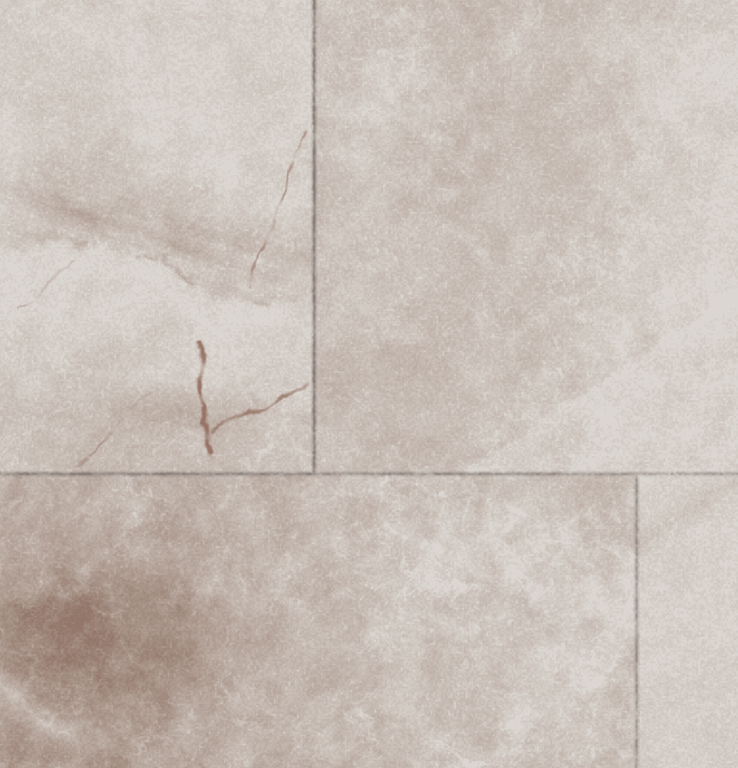
This texture is drawn by a WebGL 1 fragment shader. Its source:

```glsl
precision highp float;
// Pale beige marble tiles in half bond, with cloudy stone, white veins, cracks and grey joints.
uniform vec2 u_resolution;

float hash(vec2 p) {
  vec3 q = fract(p.xyx * 0.1031);
  q += dot(q, q.yzx + 33.33);
  return fract((q.x + q.y) * q.z);
}

float noise(vec2 p) {
  vec2 i = floor(p), f = fract(p);
  f = f * f * (3.0 - 2.0 * f);
  return mix(mix(hash(i), hash(i + vec2(1, 0)), f.x),
             mix(hash(i + vec2(0, 1)), hash(i + vec2(1, 1)), f.x), f.y);
}

float fbm(vec2 p) {
  float sum = 0.0, amp = 0.5;
  for (int i = 0; i < 5; i++) {
    sum += amp * noise(p);
    p = mat2(1.6, 1.2, -1.2, 1.6) * p + 7.3;
    amp *= 0.55;
  }
  return sum / 1.055;
}

// Soft round patch, 1 at its centre
float blob(vec2 p, vec2 centre, vec2 radius) {
  vec2 d = (p - centre) / radius;
  return exp(-dot(d, d));
}

// Thin broken wisps along the level sets of warped noise
float veins(vec2 p) {
  float sum = 0.0;
  for (int i = 0; i < 4; i++) {
    float scale = 5.0 + 4.5 * float(i);
    vec2 q = p * scale + 11.0 * float(i);
    q += 1.1 * vec2(fbm(q + 3.0), fbm(q + 19.0));
    float line = 1.0 - smoothstep(0.0, 0.04, abs(fbm(q) - 0.5));
    sum += line * smoothstep(0.4, 0.8, noise(q * 0.9 + 31.0)) * (0.3 + noise(p * 70.0));
  }
  return sum;
}

// Hairline that wanders and fades in and out
float crack(vec2 p, vec2 a, vec2 b, float width) {
  p += 0.022 * (vec2(fbm(p * 26.0), fbm(p * 26.0 + 40.0)) - 0.5);
  vec2 ab = b - a;
  float d = length(p - a - ab * clamp(dot(p - a, ab) / dot(ab, ab), 0.0, 1.0));
  return (1.0 - smoothstep(0.0, width, d)) * smoothstep(0.1, 0.8, noise(p * 60.0));
}

// Layered stone: brown streaks above a ragged ledge, pale below; tone 0 is brown, 1 is pale
float layeredTone(vec2 p, float streak) {
  float ledge = 0.668 - 0.06 * smoothstep(0.16, 0.32, p.x) + 0.06 * (fbm(p * 22.0) - 0.5);
  float d = p.y - ledge;
  float span = smoothstep(-0.05, 0.16, p.x);
  float band = smoothstep(-0.008, 0.012, d) * smoothstep(0.2, 0.0, d + 0.25 * (p.x - 0.2)) * span;
  float above = 0.97 - band * (0.08 + 0.75 * streak * streak) + 0.25 * band * (0.5 - streak);
  float below = 0.98 - 0.2 * smoothstep(0.05, 0.25, -d) + 0.07 * exp(-abs(d + 0.03) * 40.0);
  float tone = mix(below, above, smoothstep(-0.01, 0.01, d));
  float edge = exp(-abs(d) * 350.0) * smoothstep(0.45, 0.75, noise(p * 38.0));
  return tone - 0.4 * edge - 0.25 * blob(p, vec2(0.25, 0.46), vec2(0.13, 0.03));
}

void main() {
  vec2 p = gl_FragCoord.xy / u_resolution.y;
  float px = 1.0 / u_resolution.y;

  // Half bond layout: tile index and distance to the joints
  vec2 size = vec2(0.841, 0.625);
  float row = floor((p.y - 0.383) / size.y);
  vec2 grid = (p - vec2(0.409 + 0.42 * mod(row, 2.0), 0.383)) / size;
  vec2 tile = floor(grid);
  vec2 joint = (0.5 - abs(fract(grid) - 0.5)) * size;

  // Shared stone detail, shifted for each tile
  vec2 q = p + 5.0 + 3.7 * (tile + 2.0);
  float cloud = fbm(q * 7.0 + 1.5 * fbm(q * 5.0)) - 0.5;
  float mottle = fbm(q * 32.0 + 2.0 * fbm(q * 12.0)) - 0.5;
  float wisps = veins(q);
  float streak = fbm(vec2(q.x * 5.0 + q.y, (q.y + 0.3 * q.x) * 38.0));
  vec2 w = p + 0.11 * (vec2(fbm(q * 8.0), fbm(q * 8.0 + 50.0)) - 0.5);

  float tone, red = 0.0;
  if (row >= 0.0 && tile.x < 0.0) {
    tone = layeredTone(p, streak) + 0.18 * cloud + 0.3 * mottle;
    tone += 0.1 * wisps * smoothstep(0.6, 0.45, p.y);
    red = 0.5 * crack(p, vec2(0.4, 0.831), vec2(0.323, 0.622), 0.003)
        + crack(p, vec2(0.258, 0.55), vec2(0.27, 0.385), 0.006)
        + 0.7 * crack(p, vec2(0.404, 0.503), vec2(0.273, 0.44), 0.004)
        + 0.4 * crack(p, vec2(0.202, 0.499), vec2(0.102, 0.39), 0.003)
        + 0.3 * crack(p, vec2(0.098, 0.659), vec2(0.026, 0.599), 0.003);
  } else if (row >= 0.0) {
    tone = 0.78 + 0.24 * smoothstep(0.68, 0.92, w.x + 0.15 * (0.7 - w.y));
    tone += 0.16 * blob(w, vec2(0.48, 0.87), vec2(0.07, 0.13));
    // Pale wedge rising from the lower joint
    float slope = (p.x - 0.61) * 0.68 + 0.388 - p.y + 0.03 * mottle;
    tone += 0.13 * smoothstep(-0.003, 0.006, slope) * smoothstep(0.16, 0.0, slope);
    tone += 0.27 * cloud + 0.35 * mottle + 0.12 * wisps;
  } else if (tile.x < 0.0) {
    tone = 0.6 + 0.2 * smoothstep(0.15, 0.6, p.x) - 0.6 * blob(w, vec2(0.13, 0.16), vec2(0.14, 0.085));
    tone -= 0.3 * blob(w, vec2(0.04, 0.0), vec2(0.22, 0.06));
    tone -= 0.14 * blob(w, vec2(0.35, 0.11), vec2(0.14, 0.06));
    tone += 0.22 * blob(w, vec2(0.77, 0.22), vec2(0.1, 0.13));
    tone += 0.45 * exp(-abs(w.y + 0.75 * w.x - 0.12) * 70.0) * smoothstep(0.16, 0.04, p.x);
    tone += 0.38 * cloud + 0.55 * mottle + 0.17 * wisps;
  } else {
    float grain = fbm(vec2((q.y - 0.8 * q.x) * 22.0, (q.x + q.y) * 4.0));
    tone = 1.0 + 0.22 * (grain - 0.5) + 0.12 * cloud + 0.15 * mottle;
    tone -= 0.35 * grain * exp(-abs(w.y - 0.8 * w.x + 0.385) * 45.0) * smoothstep(0.2, 0.33, p.y);
  }

  // Fine sparkle, then colour
  tone += 0.22 * (noise(p * 400.0) - 0.5) + 0.18 * smoothstep(0.7, 1.0, noise(p * 260.0 + 9.0));
  vec3 col = mix(vec3(0.60, 0.50, 0.45), vec3(0.835, 0.81, 0.785), clamp(tone, -0.1, 1.1));
  col = mix(col, vec3(0.55, 0.39, 0.33), clamp(red, 0.0, 0.8));

  // Worn joints: soft shoulders, a thin dark core, the level one fading to the right
  float wear = 0.8 + 0.5 * (noise(p * 70.0) - 0.5) + 0.6 * (noise(p * 280.0) - 0.5);
  vec2 line = 0.45 * (1.0 - smoothstep(0.001, 0.0042 + px, joint));
  line += 0.5 * (1.0 - smoothstep(0.0, 0.0016 + px, joint));
  float strength = max(line.x * (row < 0.0 ? 0.75 : 1.1), line.y * mix(1.15, 0.65, p.x));
  col = mix(col, vec3(0.54, 0.50, 0.48), clamp(strength * wear, 0.0, 1.0));
  gl_FragColor = vec4(col, 1.0);
}
```
